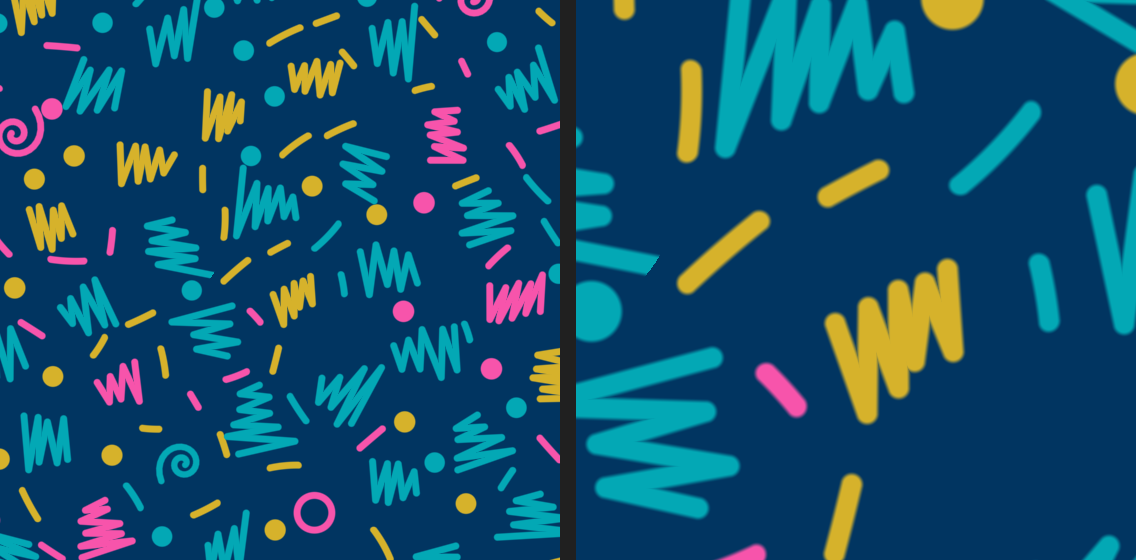
Left, the full canvas; right, a detail of the centre.
A WebGL 2 fragment shader for this pattern:

```glsl
#version 300 es
precision highp float;
// Retro confetti: zigzag scribbles, spirals, dots and dashes in three inks on navy.

uniform vec2 u_resolution;
out vec4 fragColor;

const float STEP = 0.087;  // spacing of the site lattice
const float TILT = 0.46;   // lattice rotation, hides the grid
const float PEN = 0.0062;  // half the stroke width

float hash(vec2 id, float salt) {
    vec3 q = fract(vec3(id.xyx + salt * 7.31) * vec3(0.1031, 0.1130, 0.0973));
    q += dot(q, q.yzx + 33.33);
    return fract((q.x + q.y) * q.z);
}

mat2 turn(float a) {
    return mat2(cos(a), sin(a), -sin(a), cos(a));
}

float segment(vec2 p, vec2 a, vec2 b) {
    vec2 ab = b - a;
    return length(p - a - ab * clamp(dot(p - a, ab) / dot(ab, ab), 0.0, 1.0));
}

// Zigzag polyline with uneven knees whose height tapers along its axis
float scribble(vec2 p, vec2 id, float size) {
    int strokes = 6 + int(4.0 * hash(id, 1.0));
    float halfWidth = size * 0.0056 * float(strokes) * mix(0.85, 1.1, hash(id, 2.0));
    float height = size * mix(0.027, 0.041, hash(id, 3.0));
    float lean = mix(-0.1, 0.5, hash(id, 4.0));
    float taper = mix(-0.55, 0.55, hash(id, 5.0));
    float d = 1.0;
    vec2 last = vec2(0.0);
    for (int i = 0; i <= strokes; i++) {
        float t = 2.0 * float(i) / float(strokes) - 1.0;
        float side = i % 2 == 0 ? 1.0 : -1.0;
        float wobble = mix(0.6, 1.15, hash(id, 10.0 + float(i)));
        float y = side * height * wobble * (1.0 + taper * t);
        float uneven = 0.009 * (hash(id, 40.0 + float(i)) - 0.5);
        vec2 knee = vec2(t * halfWidth + lean * y + uneven, y);
        if (i > 0) d = min(d, segment(p, last, knee));
        last = knee;
    }
    return d - PEN;
}

// Spiral that opens outwards and ends in a loose tail
float spiral(vec2 p, float size) {
    float d = 1.0;
    vec2 last = vec2(size * 0.13, 0.0);
    for (int i = 1; i <= 44; i++) {
        float t = float(i) / 44.0;
        float radius = size * (0.13 + 0.77 * t + 0.4 * pow(t, 9.0));
        vec2 next = turn(10.6 * t) * vec2(radius, 0.0);
        d = min(d, segment(p, last, next));
        last = next;
    }
    return d - PEN * mix(0.6, 1.0, size / 0.048);
}

float largeMark(vec2 p, vec2 id, float kind, float size) {
    if (kind > 0.97) return abs(length(p) - 0.031) - PEN;
    if (kind > 0.91) return spiral(p * turn(6.28 * hash(id, 7.0)), mix(0.036, 0.05, hash(id, 6.0)));
    // The axis runs roughly level or roughly upright
    float angle = mix(-0.15, 0.6, hash(id, 8.0));
    if (hash(id, 9.0) > 0.55) angle -= 1.65;
    return scribble(p * turn(angle), id, size);
}

// Slightly bent dash, laid between its large neighbours
float dash(vec2 p, vec2 id, vec2 parity) {
    float angle = TILT + 1.57 * parity.x + 1.1 * (hash(id, 1.0) - 0.5);
    if (parity.x * parity.y > 0.5) angle = 3.14 * hash(id, 2.0);
    p *= turn(angle);
    p.y += 5.0 * (hash(id, 3.0) - 0.5) * p.x * p.x;
    float reach = mix(0.008, 0.031, sqrt(hash(id, 4.0)));
    return segment(p, vec2(-reach, 0.0), vec2(reach, 0.0)) - PEN;
}

vec3 pickInk(float pick, float tealShare, float yellowShare) {
    if (pick < tealShare) return vec3(0.01, 0.66, 0.71);
    if (pick < tealShare + yellowShare) return vec3(0.84, 0.70, 0.17);
    return vec3(0.97, 0.33, 0.67);
}

void main() {
    vec2 uv = gl_FragCoord.xy / u_resolution.y;
    vec3 colour = vec3(0.005, 0.208, 0.382);
    vec2 nearest = floor(uv * turn(TILT) / STEP + 0.5);

    for (int j = -2; j <= 2; j++)
    for (int i = -2; i <= 2; i++) {
        vec2 id = nearest + vec2(i, j);
        vec2 site = turn(TILT) * id * STEP;
        // Smooth drift moves neighbours together, jitter loosens them
        site += 0.018 * sin(9.0 * site.yx + vec2(1.3, 4.1));
        site += 0.016 * (vec2(hash(id, 30.0), hash(id, 31.0)) - 0.5);
        vec2 p = uv - site;
        if (dot(p, p) > 0.0081) continue;

        vec2 parity = mod(id, 2.0);
        float kind = hash(id, 32.0);
        float pick = hash(id, 33.0);
        float d = 1.0;
        vec3 ink;
        if (parity.x + parity.y < 0.5) {
            // Teal scribbles are the largest
            d = largeMark(p, id, kind, pick < 0.56 ? 1.22 : 1.03);
            ink = kind > 0.91 ? pickInk(pick, 0.2, 0.0) : pickInk(pick, 0.56, 0.33);
        } else if (kind < 0.22) {
            d = length(p) - mix(0.0178, 0.0192, pick);
            ink = pickInk(pick, 0.45, 0.52);
        } else if (kind < 0.74) {
            d = dash(p, id, parity);
            ink = pickInk(pick, 0.2, 0.5);
        }
        colour = mix(colour, ink, smoothstep(0.0017, -0.0017, d));
    }
    fragColor = vec4(colour, 1.0);
}
```
